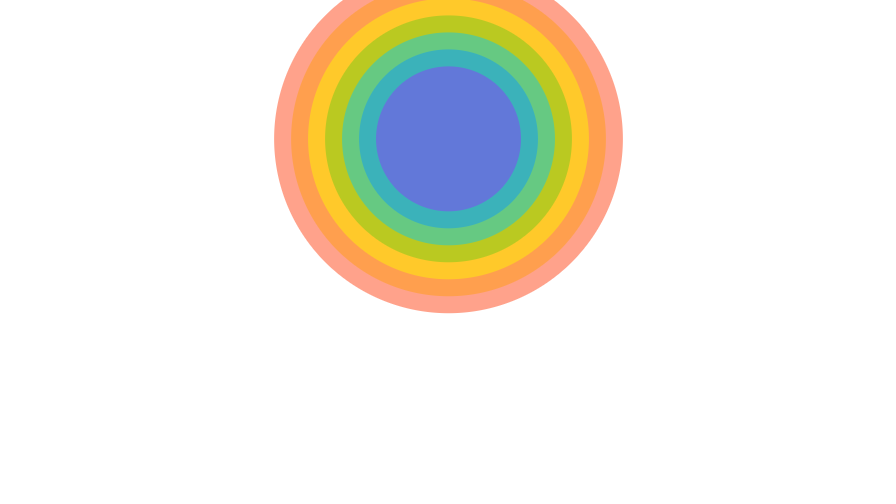
Write a WebGL 1 fragment shader that draws this background.

```glsl
precision highp float;
// Seven concentric flat discs in rainbow order on a white ground,
// cut off by the top edge. Discs are painted from the largest inwards,
// each one an equal step smaller, with antialiased rims.

uniform vec2 u_resolution;

// Lengths are in canvas heights; x is measured from the middle.
const vec2 CENTER = vec2(0.001, 0.7245);
const float OUTER_RADIUS = 0.346;
const float RING_WIDTH = 0.0337;
const int DISC_COUNT = 7;

const vec3 WHITE = vec3(1.0);
const vec3 CORAL = vec3(1.0, 0.635, 0.545);
const vec3 ORANGE = vec3(1.0, 0.625, 0.305);
const vec3 YELLOW = vec3(1.0, 0.79, 0.165);
const vec3 LIME = vec3(0.73, 0.79, 0.13);
const vec3 GREEN = vec3(0.40, 0.79, 0.51);
const vec3 TEAL = vec3(0.23, 0.70, 0.73);
const vec3 BLUE = vec3(0.385, 0.47, 0.85);

// Disc colours, counted from the outermost inwards.
vec3 discColor(int index) {
  if (index == 0) return CORAL;
  if (index == 1) return ORANGE;
  if (index == 2) return YELLOW;
  if (index == 3) return LIME;
  if (index == 4) return GREEN;
  if (index == 5) return TEAL;
  return BLUE;
}

// Coverage from a signed distance, softened over one pixel.
float coverage(float signedDistance, float pixel) {
  return clamp(0.5 - signedDistance / pixel, 0.0, 1.0);
}

void main() {
  float pixel = 1.0 / u_resolution.y;
  vec2 position = (gl_FragCoord.xy - vec2(0.5 * u_resolution.x, 0.0)) * pixel;
  float centerDistance = length(position - CENTER);

  // Stack the discs, largest first.
  vec3 color = WHITE;
  for (int i = 0; i < DISC_COUNT; i++) {
    float radius = OUTER_RADIUS - float(i) * RING_WIDTH;
    color = mix(color, discColor(i), coverage(centerDistance - radius, pixel));
  }

  gl_FragColor = vec4(color, 1.0);
}
```
